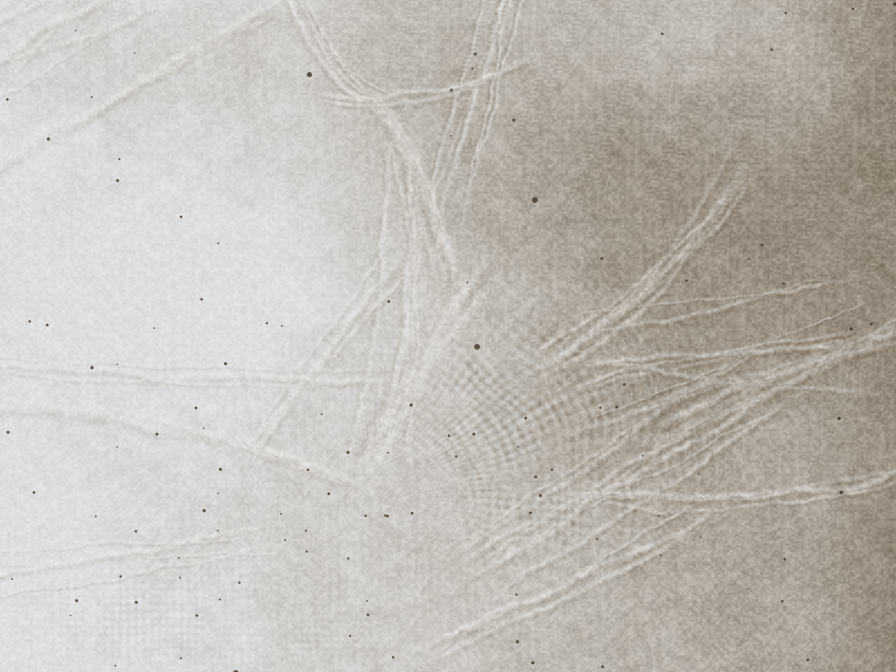
Give the GLSL for this texture, as a WebGL 2 fragment shader.

```glsl
#version 300 es
precision highp float;
// Weathered pale plaster with raised white creases, faint weave, tan stains and dark specks.
uniform vec2 u_resolution;
out vec4 fragColor;

float hash(vec2 p) {
  return fract(sin(dot(p, vec2(127.1, 311.7))) * 43758.547);
}

float noise(vec2 p) {
  vec2 i = floor(p), f = fract(p);
  f = f * f * (3.0 - 2.0 * f);
  return mix(mix(hash(i), hash(i + vec2(1, 0)), f.x),
             mix(hash(i + vec2(0, 1)), hash(i + vec2(1, 1)), f.x), f.y);
}

float fbm(vec2 p) {
  float sum = 0.0, amp = 0.5;
  for (int i = 0; i < 4; i++) {
    sum += amp * noise(p);
    p = mat2(1.6, 1.2, -1.2, 1.6) * p + 3.7;
    amp *= 0.5;
  }
  return sum / 0.9375;
}

// Soft elliptical stain.
float blob(vec2 p, vec2 center, vec2 radius) {
  vec2 q = (p - center) / radius;
  return exp(-dot(q, q));
}

// Bundle of bowed strands from ends.xy to ends.zw: x = pale ridge, y = shadow beside it.
vec2 bundle(vec2 p, vec4 ends, float bow, float spread, int count, float width) {
  vec2 axis = ends.zw - ends.xy;
  float len = length(axis);
  axis /= len;
  p -= ends.xy;
  vec2 q = vec2(dot(p, axis) / len, dot(p, vec2(-axis.y, axis.x)));
  vec2 relief = vec2(0.0);
  for (int i = 0; i < count; i++) {
    vec2 id = vec2(float(i) + 1.0, ends.x * 17.0 + ends.w * 5.0);
    float main = i == 0 ? 1.0 : 0.0;
    float path = (1.0 - main) * spread * (mix(hash(id), hash(id + 9.3), q.x) - 0.5);
    path += 4.0 * bow * q.x * (1.0 - q.x);
    path += 0.014 * (noise(vec2(q.x * len * 14.0, id.x * 7.0 + id.y)) - 0.5);
    path += 0.004 * (noise(vec2(q.x * len * 70.0, id.x * 5.0)) - 0.5);
    float w = width * mix(0.4 + 0.4 * hash(id + 4.1), 0.9, main);
    float d = (q.y - path) / w;
    float fade = smoothstep(-0.06, 0.12, q.x) * (1.0 - smoothstep(0.8, 1.06, q.x));
    float worn = 0.45 + 0.55 * noise(vec2(q.x * len * 30.0, id.x * 3.0));
    float strength = fade * worn * mix(0.72, 1.0, main);
    relief = max(relief, strength * vec2(exp(-d * d), exp(-(d + 1.9) * (d + 1.9))));
  }
  return relief;
}

vec2 creases(vec2 p) {
  vec2 r = bundle(p, vec4(-0.05, 0.73, 0.45, 1.02), 0.0, 0.03, 2, 0.006);
  r = max(r, bundle(p, vec4(-0.05, 0.89, 0.22, 1.04), 0.0, 0.13, 6, 0.005));
  // Central trunk and its upper branches.
  r = max(r, bundle(p, vec4(0.42, 1.03, 0.58, 0.83), -0.03, 0.07, 4, 0.004));
  r = max(r, bundle(p, vec4(0.55, 0.87, 0.68, 0.55), 0.02, 0.05, 4, 0.007));
  r = max(r, bundle(p, vec4(0.76, 1.04, 0.65, 0.68), 0.0, 0.09, 5, 0.004));
  r = max(r, bundle(p, vec4(0.47, 0.86, 0.81, 0.93), -0.03, 0.02, 2, 0.004));
  r = max(r, bundle(p, vec4(0.71, 0.6, 0.53, 0.26), -0.01, 0.07, 4, 0.009));
  r = max(r, bundle(p, vec4(0.61, 0.79, 0.56, 0.3), 0.02, 0.1, 6, 0.005));
  r = max(r, bundle(p, vec4(0.37, 0.32, 0.61, 0.64), 0.0, 0.07, 3, 0.005));
  // Left strands meeting at a knot.
  r = max(r, bundle(p, vec4(-0.05, 0.465, 0.62, 0.44), -0.01, 0.04, 3, 0.005));
  r = max(r, bundle(p, vec4(-0.05, 0.4, 0.56, 0.27), 0.03, 0.03, 3, 0.007));
  r = max(r, bundle(p, vec4(-0.05, 0.14, 0.42, 0.22), 0.0, 0.1, 4, 0.004));
  // Right fan.
  r = max(r, bundle(p, vec4(0.8, 0.45, 1.11, 0.76), -0.03, 0.07, 5, 0.006));
  r = max(r, bundle(p, vec4(0.97, 0.37, 1.4, 0.53), 0.0, 0.09, 5, 0.007));
  r = max(r, bundle(p, vec4(0.86, 0.46, 1.3, 0.49), 0.0, 0.2, 8, 0.004));
  r = max(r, bundle(p, vec4(0.7, 0.14, 1.2, 0.45), 0.0, 0.14, 7, 0.005));
  r = max(r, bundle(p, vec4(0.84, 0.27, 1.4, 0.31), -0.03, 0.04, 3, 0.005));
  return max(r, bundle(p, vec4(0.62, 0.04, 1.1, 0.26), -0.01, 0.07, 3, 0.005));
}

// Scattered round pits, one chance per cell.
float specks(vec2 p, float cells, float chance, float size, float soft) {
  vec2 id = floor(p * cells);
  vec2 center = (id + 0.25 + 0.5 * vec2(hash(id + 2.7), hash(id + 8.1))) / cells;
  float radius = size * (0.5 + 0.7 * hash(id + 5.5));
  float pit = 1.0 - smoothstep(radius - soft, radius + soft, length(p - center));
  return pit * step(hash(id + 0.4), chance);
}

// Large stains, from 0 (white) to 1 (tan).
float stains(vec2 p) {
  vec2 q = p + 0.12 * (vec2(fbm(p * 5.0), fbm(p * 5.0 + 20.0)) - 0.5);
  float t = 0.95 * pow(max(q.x, 0.0) / 1.333, 1.5) + 0.01;
  t += 0.28 * blob(q, vec2(0.88, 0.72), vec2(0.28, 0.2)) + 0.2 * blob(q, vec2(1.03, 0.4), vec2(0.2, 0.16));
  t += 0.13 * blob(q, vec2(0.15, 0.93), vec2(0.2, 0.1)) + 0.15 * blob(q, vec2(0.56, 0.92), vec2(0.2, 0.15));
  t -= 0.2 * blob(q, vec2(0.35, 0.56), vec2(0.24, 0.17)) + 0.25 * blob(q, vec2(1.08, 0.96), vec2(0.16, 0.12));
  t -= 0.24 * blob(q, vec2(1.2, 0.33), vec2(0.1, 0.09)) + 0.18 * blob(q, vec2(1.19, 0.14), vec2(0.1, 0.08));
  return t + 0.16 * (fbm(p * 9.0) - 0.5) + 0.2 * (fbm(p * 36.0) - 0.5);
}

void main() {
  vec2 p = gl_FragCoord.xy / u_resolution.y;
  float tone = max(stains(p), 0.01);
  // Broken curved weave in the middle, square weave at the lower left.
  vec2 arm = p - vec2(0.55, 0.26);
  float arcs = sin(length(arm) * 430.0 + 12.0 * noise(p * 16.0)) + sin(atan(arm.y, arm.x) * 110.0 + 9.0 * noise(p * 15.0));
  tone += 0.17 * arcs * blob(p, vec2(0.8, 0.36), vec2(0.23, 0.17)) * noise(p * 28.0);
  vec2 threads = sin(p * 560.0 + 3.0 * noise(p * 12.0));
  tone += 0.06 * (threads.x + threads.y) * blob(p, vec2(0.3, 0.08), vec2(0.38, 0.14)) * noise(p * 22.0);
  vec2 relief = creases(p);
  tone = clamp(tone + 0.2 * relief.y, 0.0, 1.12);
  vec3 color = mix(vec3(0.875, 0.875, 0.877), vec3(0.755, 0.738, 0.71), min(tone * 2.2, 1.0));
  color = mix(color, vec3(0.572, 0.528, 0.468), max(tone - 0.4545, 0.0) / 0.5455);
  color = mix(color, vec3(0.9, 0.895, 0.885), relief.x * mix(0.85, 0.6, min(tone, 1.0)));
  // Fine grain, stronger in the stained areas.
  float grain = noise(p * 300.0) + 0.6 * noise(p * 150.0 + 31.0) - 0.8;
  color += grain * mix(0.045, 0.12, min(tone * 1.4, 1.0));
  float soft = 0.7 / u_resolution.y;
  float density = mix(0.04, 0.2, blob(p, vec2(0.4, 0.18), vec2(0.4, 0.25)));
  float pits = max(specks(p, 32.0, density, 0.002, soft), specks(p + 0.37, 9.0, 0.1, 0.0036, soft));
  fragColor = vec4(mix(color, vec3(0.25, 0.2, 0.14), 0.8 * pits), 1.0);
}
```
